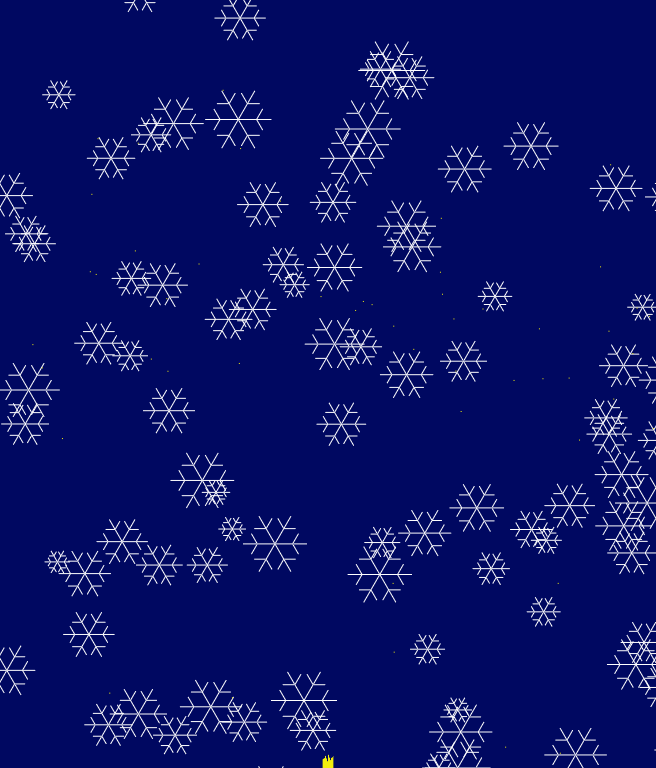
Give the GLSL for this pattern, as a WebGL 1 fragment shader.

```glsl
precision highp float;

uniform vec2 u_resolution;

const float PI = 3.14159265;
const vec3 NIGHT_BLUE = vec3(0.0, 0.03, 0.38);
const vec3 SNOW_WHITE = vec3(1.0);
const vec3 SPARK_YELLOW = vec3(0.95, 0.93, 0.05);

const float STROKE = 0.0013;   // line width, in canvas heights
const float FLAKE_CELL = 0.15;
const float SPARK_CELL = 0.07;

float hash(vec2 p, float seed) {
  vec2 q = fract((p + seed * 7.31) * vec2(0.1031, 0.1173));
  q += dot(q, q.yx + 33.33);
  return fract((q.x + q.y) * q.x * 17.17 + q.y * 43.71);
}

float segmentDistance(vec2 p, vec2 a, vec2 b) {
  vec2 ab = b - a;
  float t = clamp(dot(p - a, ab) / dot(ab, ab), 0.0, 1.0);
  return length(p - a - t * ab);
}

// Share of a pixel covered by a line at distance d (box filter)
float lineCoverage(float d, float width, float pixel) {
  float near = max(d - 0.5 * pixel, -0.5 * width);
  float far = min(d + 0.5 * pixel, 0.5 * width);
  return clamp((far - near) / pixel, 0.0, 1.0);
}

// Six arms, each with a forked pair of twigs, folded into one half sector
float flakeDistance(vec2 p, float radius) {
  float sector = PI / 3.0;
  float angle = atan(p.y, p.x + 1e-6);
  angle = abs(mod(angle + 0.5 * sector, sector) - 0.5 * sector);
  vec2 q = length(p) * vec2(cos(angle), sin(angle));
  vec2 fork = vec2(0.56 * radius, 0.0);
  vec2 twig = 0.36 * radius * vec2(cos(sector), sin(sector));
  float arm = segmentDistance(q, vec2(0.0), vec2(radius, 0.0));
  return min(arm, segmentDistance(q, fork, fork + twig));
}

// One cellular layer of scattered flakes, thinning out towards the top
float flakeLayer(vec2 p, float seed, float pixel) {
  vec2 home = floor(p / FLAKE_CELL);
  float clear = 1.0;
  for (int j = -1; j <= 1; j++) {
    for (int i = -1; i <= 1; i++) {
      vec2 cell = home + vec2(float(i), float(j));
      vec2 jitter = vec2(hash(cell, seed), hash(cell, seed + 1.7));
      vec2 center = (cell + jitter) * FLAKE_CELL;
      float share = mix(0.84, 0.2, smoothstep(0.6, 0.95, center.y));
      float present = step(hash(cell, seed + 3.1), share);
      float radius = mix(0.015, 0.043, pow(hash(cell, seed + 4.9), 0.75));
      float d = flakeDistance(p - center, radius);
      clear *= 1.0 - present * lineCoverage(d, STROKE, pixel);
    }
  }
  return 1.0 - clear;
}

// Sparse tiny dots, mostly in a band across the middle
float sparks(vec2 p, float seed, float pixel) {
  vec2 cell = floor(p / SPARK_CELL);
  vec2 jitter = vec2(hash(cell, seed), hash(cell, seed + 2.3));
  vec2 center = (cell + mix(vec2(0.1), vec2(0.9), jitter)) * SPARK_CELL;
  float band = exp(-pow((center.y - 0.56) / 0.1, 2.0));
  float present = step(hash(cell, seed + 5.3), 0.04 + 0.3 * band);
  vec2 d = abs(p - center);
  return present * lineCoverage(d.x, STROKE, pixel)
                 * lineCoverage(d.y, STROKE, pixel);
}

// Small ragged flame on the bottom edge
float ember(vec2 p, float pixel) {
  float top = 0.013 + 0.003 * sin(p.x * 1300.0) + 0.002 * sin(p.x * 2900.0);
  float body = max(abs(p.x) - 0.007, p.y - top);
  return clamp(0.5 - body / pixel, 0.0, 1.0);
}

void main() {
  float pixel = 1.0 / u_resolution.y;
  vec2 p = gl_FragCoord.xy * pixel;
  float middle = 0.5 * u_resolution.x * pixel;

  float clear = 1.0;
  float dots = 0.0;
  for (int k = 0; k < 3; k++) {
    float seed = 11.0 + 13.7 * float(k);
    vec2 shift = vec2(0.053, 0.037) * float(k);
    clear *= 1.0 - flakeLayer(p + vec2(shift.x, 0.0), seed, pixel);
    dots = max(dots, sparks(p + vec2(shift.y, 0.0), seed + 50.0, pixel));
  }

  vec3 color = mix(NIGHT_BLUE, SNOW_WHITE, 1.0 - clear);
  color = mix(color, SPARK_YELLOW, dots);
  color = mix(color, SPARK_YELLOW, ember(p - vec2(middle, 0.0), pixel));
  gl_FragColor = vec4(color, 1.0);
}
```
